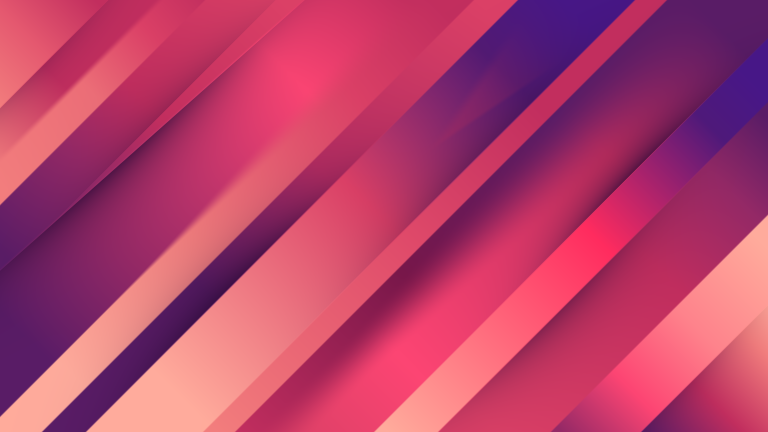
A Shadertoy shader for this background:

```glsl
#define EDGE_SOFTNESS 1.5
#define SHADOW_GAIN 1.0
#define FACET_GAIN 0.28
#define SKEW 0.059

const vec3 PEACH   = vec3(1.00, 0.67, 0.61);
const vec3 CORAL   = vec3(0.95, 0.49, 0.49);
const vec3 ROSE    = vec3(0.86, 0.25, 0.40);
const vec3 CRIMSON = vec3(0.76, 0.18, 0.37);
const vec3 HOT     = vec3(0.99, 0.27, 0.45);
const vec3 NEON    = vec3(1.00, 0.17, 0.37);
const vec3 PLUM    = vec3(0.58, 0.16, 0.40);
const vec3 VIOLET  = vec3(0.35, 0.11, 0.40);
const vec3 INDIGO  = vec3(0.28, 0.09, 0.53);
const vec3 MAROON  = vec3(0.47, 0.09, 0.29);
const vec3 DUSK    = vec3(0.17, 0.04, 0.22);

float ramp(float lo, float hi, float v) {
    return clamp((v - lo) / (hi - lo), 0.0, 1.0);
}

// Four colours placed at the given stops
vec3 gradient(float t, vec4 stops, vec3 c0, vec3 c1, vec3 c2, vec3 c3) {
    vec3 col = mix(c0, c1, ramp(stops.x, stops.y, t));
    col = mix(col, c2, ramp(stops.y, stops.z, t));
    return mix(col, c3, ramp(stops.z, stops.w, t));
}

// Paints everything past a diagonal edge; q = (along, across)
void band(inout vec3 col, vec2 q, float edge, float soft, vec4 stops,
          vec3 c0, vec3 c1, vec3 c2, vec3 c3) {
    float cover = smoothstep(-soft, soft, q.y - edge);
    col = mix(col, gradient(q.x, stops, c0, c1, c2, c3), cover);
}

// Shadow on one side of an edge; the sign of width picks the side
void shade(inout vec3 col, vec2 q, float edge, float width,
           float centre, float spread, float strength) {
    float d = (q.y - edge) / width;
    float r = (q.x - centre) / spread;
    float side = smoothstep(0.0, 0.06, d) * exp(-max(d, 0.0));
    col = mix(col, DUSK, SHADOW_GAIN * strength * side * exp(-r * r));
}

// Soft wedge opening from its tip between two directions
float wedge(vec2 p, vec2 tip, vec2 right, vec2 left) {
    vec2 d = p - tip;
    float a = right.x * d.y - right.y * d.x;
    float b = d.x * left.y - d.y * left.x;
    return smoothstep(0.0, 0.012, a) * smoothstep(0.0, 0.03, b);
}

void mainImage(out vec4 fragColor, in vec2 fragCoord) {
    vec2 p = fragCoord / iResolution.y;
    vec2 q = vec2(p.x + p.y, p.x + 1.0 - p.y);
    float aa = EDGE_SOFTNESS / iResolution.y;

    // Upper left bands
    vec3 col = gradient(q.x, vec4(0.75, 0.98, 1.22, 1.4), CORAL, mix(CORAL, ROSE, 0.6), CRIMSON, CRIMSON);
    band(col, q, 0.25, aa, vec4(0.6, 0.95, 1.1, 1.4), CORAL, CRIMSON, CRIMSON, CRIMSON);
    shade(col, q, 0.25, 0.05, 0.95, 0.4, 0.22);
    band(col, q, 0.37, 0.012, vec4(0.58, 1.0, 1.27, 1.5), CORAL, mix(CORAL, ROSE, 0.25), ROSE, CRIMSON);
    band(col, q, 0.475, aa, vec4(0.42, 0.81, 1.1, 1.65), VIOLET, PLUM, CRIMSON, ROSE);
    shade(col, q, 0.64, -0.06, 1.1, 0.45, 0.3);

    // Wide pink band with a slightly turned upper edge
    float turned = 0.625 + SKEW * (q.x - 0.375);
    band(col, q, turned, 0.006, vec4(0.28, 0.68, 1.5, 1.95), VIOLET, PLUM, HOT, CRIMSON);
    shade(col, q, turned, 0.07, 0.85, 0.65, 0.75);

    // Peach ribbon and the dark gap below it
    float fade = mix(aa, 0.06, smoothstep(0.5, 1.9, q.x));
    band(col, q, 0.965, fade, vec4(0.3, 0.9, 1.6, 2.0), PEACH, CORAL, ROSE, CRIMSON);
    band(col, q, 1.097, aa, vec4(0.2, 0.8, 1.35, 2.1), VIOLET, VIOLET, mix(PLUM, CRIMSON, 0.7), ROSE);
    shade(col, q, 1.199, -0.07, 0.85, 0.45, 0.75);

    // Broad central band with translucent facets
    band(col, q, 1.199, aa, vec4(0.5, 1.38, 2.0, 2.3), PEACH, ROSE, mix(VIOLET, INDIGO, 0.4), INDIGO);
    float inside = smoothstep(1.199 - aa, 1.199 + aa, q.y);
    float facet = wedge(p, vec2(0.972, 0.63), vec2(0.83, 0.56), vec2(0.55, 0.83));
    col = mix(col, CRIMSON, FACET_GAIN * facet * inside * smoothstep(2.2, 1.8, q.x));
    shade(col, q, 1.47, -0.08, 1.75, 0.5, 0.4);

    // Red strip, dark slope and hot pink band
    band(col, q, 1.47, aa, vec4(0.5, 1.4, 2.0, 2.5), CORAL, mix(ROSE, CORAL, 0.15), CRIMSON, CRIMSON);
    band(col, q, 1.544, aa, vec4(0.55, 1.3, 2.0, 2.5), CRIMSON, MAROON, VIOLET, VIOLET);
    float slope = mix(0.07, 0.15, ramp(1.0, 2.4, q.x));
    band(col, q, 1.66, slope, vec4(0.65, 1.1, 2.05, 2.6), ROSE, HOT, CRIMSON, VIOLET);
    shade(col, q, 1.866, -0.055, 2.08, 0.38, 0.75);

    // Neon ribbon turning to indigo
    band(col, q, 1.866, aa, vec4(0.9, 1.83, 2.35, 2.55), PEACH, NEON, mix(VIOLET, INDIGO, 0.6), INDIGO);
    band(col, q, 2.014, aa, vec4(1.15, 1.9, 2.25, 2.5), ROSE, CRIMSON, PLUM, VIOLET);
    shade(col, q, 2.014, 0.07, 1.6, 0.45, 0.5);

    // Lower right corner
    band(col, q, 2.275, aa, vec4(1.3, 1.56, 1.85, 2.2), PLUM, HOT, mix(HOT, PEACH, 0.6), PEACH);
    band(col, q, 2.484, aa, vec4(1.48, 1.72, 1.95, 2.1), VIOLET, CRIMSON, CORAL, PEACH);
    shade(col, q, 2.484, 0.05, 1.65, 0.3, 0.25);

    fragColor = vec4(col, 1.0);
}
```
